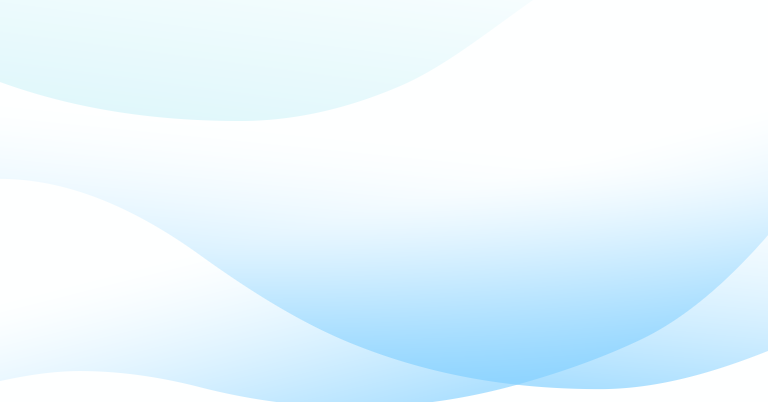
This background is drawn by a Shadertoy shader. Its source:

```glsl
// Soft overlapping blue waves with a pale cyan hill hanging from the top, on white.

const vec3 WHITE = vec3(0.995, 1.0, 1.0);
const vec3 WAVE_BLUE = vec3(0.50, 0.81, 1.0);
const vec3 HILL_CYAN = vec3(0.88, 0.97, 0.985);

// Tint gradients: sideways tilt, start depth, end depth, exponent
const vec4 LONG_WAVE_RAMP = vec4(-0.19, 0.25, 0.82, 1.6);
const vec4 BOWL_WAVE_RAMP = vec4(0.48, 0.75, 1.27, 1.4);
const float LONG_WAVE_OPACITY = 0.66;
const float BOWL_WAVE_OPACITY = 0.62;

// Hill opacity: at the top left, gain with depth, gain to the right
const vec3 HILL_FADE = vec3(0.58, 1.8, -0.46);

// Edge knots: x, y, slope
const vec3 KNOTS[15] = vec3[15](
    // hill
    vec3(0.0, 0.796, -0.69), vec3(0.313, 0.699, 0.0), vec3(0.521, 0.786, 0.82),
    vec3(0.694, 1.0, 1.34),
    // long wave
    vec3(0.0, 0.555, 0.0), vec3(0.26, 0.366, -1.375), vec3(0.456, 0.147, -0.78),
    vec3(0.781, 0.032, 0.0), vec3(1.0, 0.127, 0.76),
    // bowl wave
    vec3(0.0, 0.052, 0.42), vec3(0.104, 0.077, 0.0), vec3(0.26, 0.037, -0.49),
    vec3(0.677, 0.045, 0.54), vec3(0.833, 0.154, 0.9), vec3(1.0, 0.415, 2.2));

// First and last knot of each edge
const ivec2 HILL = ivec2(0, 3);
const ivec2 LONG_WAVE = ivec2(4, 8);
const ivec2 BOWL_WAVE = ivec2(9, 14);

// Cubic Hermite curve between two knots
float hermite(float x, vec3 a, vec3 b) {
    float span = b.x - a.x;
    float t = clamp((x - a.x) / span, 0.0, 1.0);
    float s = 1.0 - t;
    return a.y * s * s * (1.0 + 2.0 * t) + b.y * t * t * (3.0 - 2.0 * t)
         + span * t * s * (a.z * s - b.z * t);
}

// Height of the smooth edge, continued straight past its last knot
float edgeHeight(float x, ivec2 range) {
    float y = KNOTS[range.x].y;
    for (int i = range.x; i < range.y; i++) {
        if (x >= KNOTS[i].x) y = hermite(x, KNOTS[i], KNOTS[i + 1]);
    }
    vec3 end = KNOTS[range.y];
    return y + end.z * max(x - end.x, 0.0);
}

// Antialiased coverage of the area above an edge
float above(vec2 p, ivec2 range) {
    float d = p.y - edgeHeight(p.x, range);
    float width = max(length(vec2(dFdx(d), dFdy(d))), 1e-5);
    return clamp(d / width + 0.5, 0.0, 1.0);
}

// Tint that grows with depth along a tilted axis
float tint(vec2 p, vec4 ramp) {
    float depth = 1.0 - p.y + ramp.x * p.x;
    return pow(clamp((depth - ramp.y) / (ramp.z - ramp.y), 0.0, 1.0), ramp.w);
}

void mainImage(out vec4 fragColor, in vec2 fragCoord) {
    vec2 p = fragCoord / iResolution.xy;
    vec3 color = WHITE;

    // Two translucent waves, deepest where they overlap
    float longWave = above(p, LONG_WAVE) * tint(p, LONG_WAVE_RAMP);
    float bowlWave = above(p, BOWL_WAVE) * tint(p, BOWL_WAVE_RAMP);
    color = mix(color, WAVE_BLUE, LONG_WAVE_OPACITY * longWave);
    color = mix(color, WAVE_BLUE, BOWL_WAVE_OPACITY * bowlWave);

    // Hanging hill, fading towards the upper right
    float hillFade = clamp(dot(HILL_FADE, vec3(1.0, 1.0 - p.y, p.x)), 0.0, 1.0);
    color = mix(color, HILL_CYAN, above(p, HILL) * hillFade);

    fragColor = vec4(color, 1.0);
}
```
